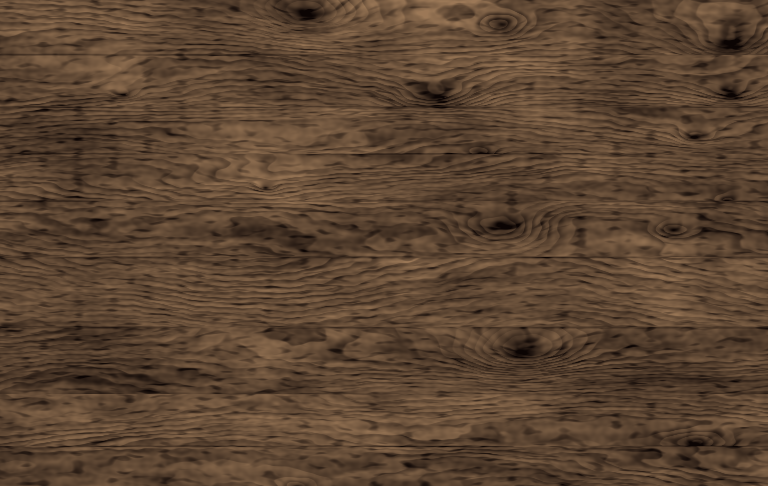
Give the GLSL for this texture, as a Shadertoy shader.

```glsl
const vec3 DARK_WALNUT = vec3(0.16, 0.11, 0.08);
const vec3 PALE_WALNUT = vec3(0.52, 0.40, 0.29);
const float BASE_TONE = 0.68;       // 0 is dark walnut, 1 is pale walnut
const float PLANK_ROWS = 8.6;       // planks per canvas height
const float RINGS_PER_PLANK = 7.0;
const float RING_WARP = 7.0;        // how far rings bend into arches
const float RING_DEPTH = 0.42;
const float FIBRE_DEPTH = 0.50;
const float PORE_DEPTH = 0.40;
const float BLOTCH_DEPTH = 0.38;
const float SEAM_WIDTH = 0.0035;
const float KNOT_CELL = 0.40;       // width of the cell that may hold a knot
const float KNOT_CHANCE = 0.48;
const vec2 KNOT_SIZE = vec2(0.010, 0.050);
const float KNOT_RINGS = 150.0;     // rings pushed aside per unit of knot size

vec2 hash2(vec2 p) {
    p = vec2(dot(p, vec2(127.1, 311.7)), dot(p, vec2(269.5, 183.3)));
    return fract(sin(p) * 43758.55);
}

float cornerSlope(vec2 cell, vec2 offset) {
    float angle = 6.2832 * hash2(cell).x;
    return dot(vec2(cos(angle), sin(angle)), offset);
}

float gradientNoise(vec2 p) {
    vec2 i = floor(p), f = fract(p);
    vec2 u = f * f * f * (f * (f * 6.0 - 15.0) + 10.0);
    vec2 e = vec2(0.0, 1.0);
    return mix(mix(cornerSlope(i, f), cornerSlope(i + e.yx, f - e.yx), u.x),
               mix(cornerSlope(i + e.xy, f - e.xy), cornerSlope(i + e.yy, f - e.yy), u.x), u.y);
}

float fbm(vec2 p) {
    float sum = 0.0, gain = 1.0;
    for (int i = 0; i < 3; i++) {
        sum += gain * gradientNoise(p);
        p = p * 2.1 + 17.3;
        gain *= 0.5;
    }
    return sum;
}

// x: displacement of the rings, y: darkness of the stain and eye
vec2 knots(float x, float plank, float across, float ragged) {
    vec2 result = vec2(0.0);
    float home = floor(x / KNOT_CELL);
    for (int k = -1; k <= 1; k++) {
        vec2 cell = vec2(home + float(k), plank);
        vec2 place = hash2(cell + 3.7), kind = hash2(cell + 41.3);
        if (kind.x > KNOT_CHANCE) continue;
        float size = mix(KNOT_SIZE.x, KNOT_SIZE.y, kind.y * kind.y);
        float centre = (cell.x + 0.2 + 0.6 * place.x) * KNOT_CELL;
        float height = 0.7 * place.y * place.y;
        vec2 d = vec2(x - centre, (across - height) / PLANK_ROWS) / size;
        vec2 swirl = d / vec2(2.6, 1.2), stain = d / vec2(1.3, 0.8), eye = d / vec2(0.5, 0.24);
        result.x += KNOT_RINGS * size * exp(-dot(swirl, swirl));
        float smudge = exp(-dot(stain, stain) * (1.0 + 1.1 * ragged));
        result.y += 0.65 * smudge + 0.6 * exp(-dot(eye, eye));
    }
    return result;
}

void mainImage(out vec4 fragColor, in vec2 fragCoord) {
    vec2 p = fragCoord / iResolution.y;

    // Planks of uneven height
    float row = p.y * PLANK_ROWS + 0.22 * sin(p.y * 9.0) + 0.15;
    float plank = floor(row), across = fract(row);
    vec2 seed = hash2(vec2(plank, 9.0));
    vec2 shift = 50.0 * seed;

    // Growth rings bent by arches, wobble and knots
    float ragged = fbm(vec2(p.x * 16.0, p.y * 34.0) + shift);
    vec2 knot = knots(p.x, plank, across, ragged);
    float bend = RING_WARP * gradientNoise(vec2(p.x * 1.7, across) + shift)
               + 0.9 * gradientNoise(vec2(p.x * 7.0, across * 3.0) + shift)
               + 0.35 * gradientNoise(vec2(p.x * 30.0, across * 6.0) + shift) + knot.x;
    float ring = across * RINGS_PER_PLANK + bend;
    float phase = fract(ring);
    float lateWood = smoothstep(0.25, 0.85, phase) * (1.0 - smoothstep(0.85, 1.0, phase));
    float ringFade = 1.0 - smoothstep(0.3, 0.9, fwidth(ring));
    float ringShare = 0.65 + 0.9 * gradientNoise(vec2(p.x * 2.5, row * 2.2) + 7.0);
    float rings = (lateWood - 0.3) * ringFade * clamp(ringShare, 0.15, 1.2);

    // Fibres and pores that follow the rings
    float flow = p.y + 0.35 * bend / (RINGS_PER_PLANK * PLANK_ROWS);
    float fibre = 0.55 * gradientNoise(vec2(p.x * 5.0, flow * 48.0) + shift)
                + 0.60 * gradientNoise(vec2(p.x * 13.0, flow * 105.0) + shift)
                + 0.40 * gradientNoise(vec2(p.x * 60.0, flow * 150.0));
    float pores = smoothstep(0.12, 0.5, gradientNoise(vec2(p.x * 28.0, flow * 135.0) + 31.0));

    // Broad stains and light
    float blotch = fbm(vec2(p.x * 2.6, p.y * 4.5) + 5.0);
    float streak = gradientNoise(vec2(p.x * 1.8, flow * 17.0) + shift);
    vec2 fromCentre = fragCoord / iResolution.xy - 0.5;
    float light = 0.16 * fromCentre.y - 0.28 * dot(fromCentre, fromCentre);

    // Dark joints, stronger in places
    float joint = min(across, 1.0 - across) / PLANK_ROWS;
    float seam = 1.0 - smoothstep(0.0, SEAM_WIDTH, joint);
    seam *= clamp(0.35 + 1.1 * gradientNoise(vec2(p.x * 3.0, floor(row + 0.5) * 5.3)), 0.05, 0.8);

    float tone = BASE_TONE + light + 0.14 * (seed.y - 0.5);
    tone += FIBRE_DEPTH * fibre + BLOTCH_DEPTH * blotch + 0.22 * streak;
    tone -= RING_DEPTH * rings + PORE_DEPTH * pores + 0.6 * seam;
    tone -= min(knot.y, 1.3) * (0.85 + 0.4 * ragged);
    vec3 colour = mix(DARK_WALNUT, PALE_WALNUT, clamp(tone, -0.32, 1.25));
    fragColor = vec4(colour, 1.0);
}
```
